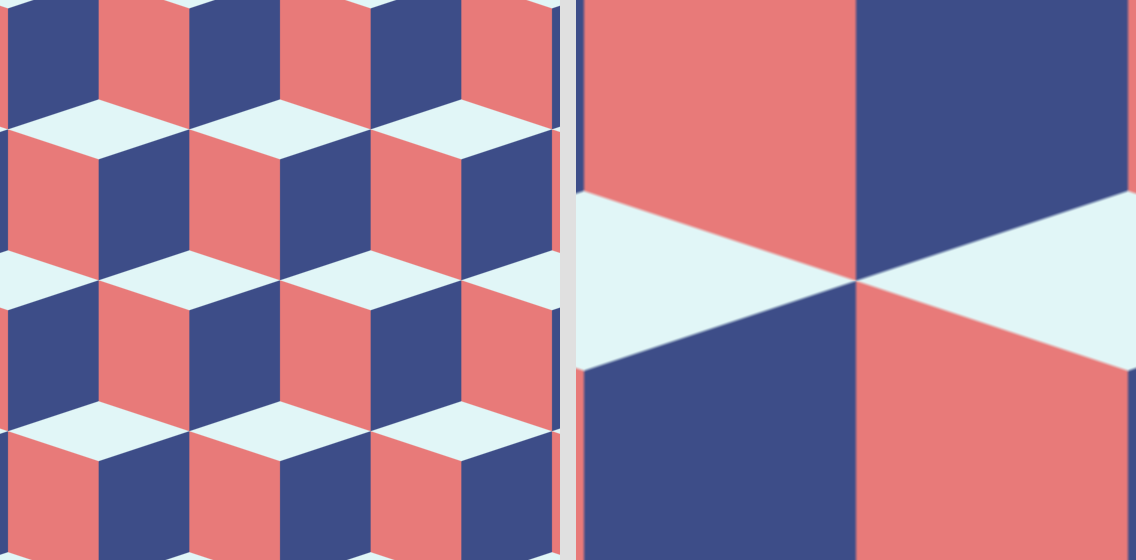
Left, the full canvas; right, a detail of the centre.
Write a Shadertoy shader that draws this pattern.

```glsl
// Draws a tumbling-block pattern: stacked cubes with pale tops, coral left and navy right faces.

const vec3 CORAL = vec3(0.910, 0.478, 0.474);
const vec3 NAVY = vec3(0.240, 0.302, 0.532);
const vec3 PALE = vec3(0.882, 0.965, 0.967);

const float FACE_WIDTH = 0.1619;     // width of one side face
const float ROW_STEP = 0.2695;       // height between rows of cubes
const float TOP_HALF_HEIGHT = 0.0535; // half height of a top rhombus
const vec2 CENTER = vec2(0.5, 0.4995); // point where two tops meet
const float SOFTNESS = 0.0014;       // half width of the edge blend

// Signed distance to a rhombus with the given half diagonals, negative inside.
float rhombusDistance(vec2 p, vec2 halfSize) {
    return (dot(abs(p), halfSize.yx) - halfSize.x * halfSize.y) / length(halfSize);
}

// Signed distance to the nearest vertical face edge, positive on coral.
float faceDistance(vec2 p) {
    float toEdge = min(abs(p.x), FACE_WIDTH - abs(p.x));
    return p.x * p.y > 0.0 ? toEdge : -toEdge;
}

void mainImage(out vec4 fragColor, in vec2 fragCoord) {
    vec2 p = (fragCoord - CENTER * iResolution.xy) / iResolution.y;
    float blend = max(SOFTNESS, 0.7 / iResolution.y);

    // Local coordinates around the nearest top; each row shifts by one face
    float row = floor(p.y / ROW_STEP + 0.5);
    vec2 cell = vec2(
        mod(p.x + row * FACE_WIDTH, 2.0 * FACE_WIDTH) - FACE_WIDTH,
        p.y - row * ROW_STEP);

    // Side faces, then the top over them
    float coral = smoothstep(-blend, blend, faceDistance(cell));
    float top = rhombusDistance(cell, vec2(FACE_WIDTH, TOP_HALF_HEIGHT));
    vec3 color = mix(NAVY, CORAL, coral);
    color = mix(PALE, color, smoothstep(-blend, blend, top));

    fragColor = vec4(color, 1.0);
}
```
